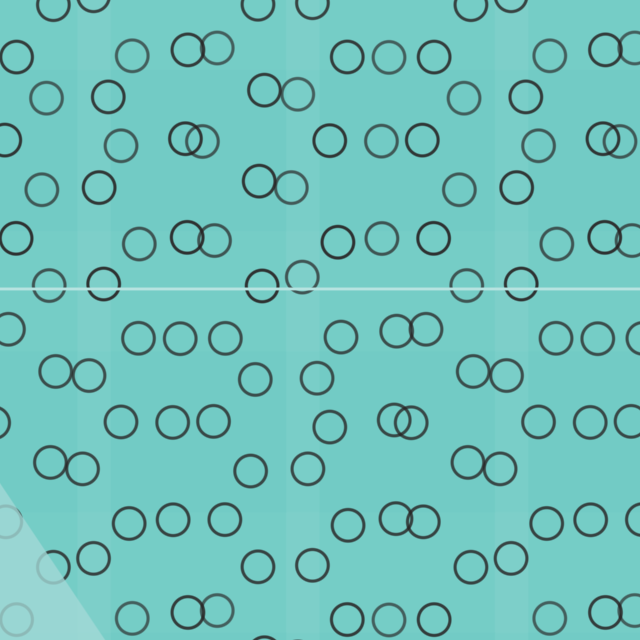
A WebGL 1 fragment shader for this pattern:

```glsl
precision highp float;
// Loose thin rings in a half-drop repeat on teal, with faint bands, a pale seam and a worn corner.
uniform vec2 u_resolution;

// Lengths are fractions of the canvas; y runs downward from the top edge.
const vec2  TILE          = vec2(0.3262, 0.4395);
const float COLUMNS       = 5.0;     // ring columns in two tiles
const float ROWS          = 3.0;     // ring rows in one tile
const vec2  GRID_ORIGIN   = vec2(0.0216, 0.0807);
const float STAGGER       = 0.0628;  // drop of every second column
const float RING_RADIUS   = 0.0247;
const float RING_HALF     = 0.0024;
const float JITTER        = 0.0105;
const float COLUMN_SWAY   = 0.0117;
const float ROW_SWAY      = 0.0091;
const float LAYER_SHIFT   = -0.0122;

const vec3  GROUND        = vec3(0.446, 0.797, 0.772);
const vec3  INK           = vec3(0.15, 0.13, 0.13);
const float INK_DARK      = 0.87;
const float INK_MID       = 0.77;
const float INK_LIGHT     = 0.67;
const float INK_ROW_STEP  = 0.03;

const vec2  COLUMN_BAND   = vec2(0.121, 0.173);  // start and end within a tile
const vec2  ROW_BAND      = vec2(0.361, 0.549);
const float COLUMN_TINT   = 0.055;
const float ROW_TINT      = 0.025;

const float SEAM_Y        = 0.4515;
const float SEAM_HALF     = 0.0022;
const vec3  SEAM_COLOR    = vec3(0.72, 0.89, 0.88);
const float CORNER_TOP    = 0.755;
const float CORNER_SLOPE  = 1.492;
const vec3  CORNER_COLOR  = vec3(0.635, 0.85, 0.84);
const float CORNER_COVER  = 0.8;

const float TAU = 6.28318;

// Two random values in -1..1.
vec2 hash2(vec3 key) {
  vec3 h = fract(key * vec3(0.1031, 0.1030, 0.0973));
  h += dot(h, h.yzx + 33.33);
  return 2.0 * fract((h.xx + h.yz) * h.zy) - 1.0;
}

// Coverage of a shape from its signed distance.
float cover(float distance, float softness) {
  return 1.0 - smoothstep(-softness, softness, distance);
}

// Coverage of a band that repeats once per period.
float band(float x, vec2 span, float period, float softness) {
  float offset = x - 0.5 * (span.x + span.y);
  offset -= period * floor(offset / period + 0.5);
  return cover(abs(offset) - 0.5 * (span.y - span.x), softness);
}

// Ring centre from its unwrapped grid position and its place in the repeat.
vec2 ringCentre(vec2 cell, vec2 spacing, float column, float row, float layer) {
  vec2 centre = GRID_ORIGIN + cell * spacing;
  centre.y += STAGGER * mod(column, 2.0);
  float sway = COLUMN_SWAY * cos(TAU * (column - 1.8) / COLUMNS);
  centre.x += mix(sway, LAYER_SHIFT, layer);
  centre.x -= ROW_SWAY * cos(TAU * (row - 1.0) / ROWS);
  return centre + JITTER * hash2(vec3(column, row, layer) + 1.0);
}

// Light left uncovered by one layer of rings.
float ringLayer(vec2 p, float layer, float softness) {
  vec2 spacing = vec2(2.0 * TILE.x / COLUMNS, TILE.y / ROWS);
  float clear = 1.0;
  for (int j = -1; j <= 0; j++) {
    float gridRow = floor(p.y / spacing.y) + float(j);
    float row = floor(mod(gridRow + 0.5, ROWS));
    float tile = floor((gridRow + 0.5) / ROWS);
    float oddTile = floor(mod(tile + 0.5, 2.0));

    // Each tile row moves sideways by one tile, and so does the second layer.
    vec2 q = vec2(p.x - (tile + layer) * TILE.x, p.y);
    float nearest = floor((q.x - GRID_ORIGIN.x) / spacing.x + 0.5);
    float ink = mix(mix(INK_DARK, INK_LIGHT, layer), INK_MID, oddTile);
    ink += INK_ROW_STEP * (row - 1.0);

    for (int i = -1; i <= 1; i++) {
      float gridColumn = nearest + float(i);
      float column = floor(mod(gridColumn + 0.5, COLUMNS));
      vec2 centre = ringCentre(vec2(gridColumn, gridRow), spacing, column, row, layer);
      float edge = abs(length(q - centre) - RING_RADIUS) - RING_HALF;
      clear *= 1.0 - ink * cover(edge, softness);
    }
  }
  return clear;
}

void main() {
  vec2 p = gl_FragCoord.xy / u_resolution;
  p.y = 1.0 - p.y;
  float softness = 1.0 / min(u_resolution.x, u_resolution.y);

  // Ground with faint crossing bands.
  vec3 color = GROUND;
  color = mix(color, vec3(1.0), COLUMN_TINT * band(p.x, COLUMN_BAND, TILE.x, softness));
  color = mix(color, vec3(1.0), ROW_TINT * band(p.y, ROW_BAND, TILE.y, softness));

  // Two interleaved ring layers.
  float clear = ringLayer(p, 0.0, softness) * ringLayer(p, 1.0, softness);
  color = mix(INK, color, clear);

  // Wear: a seam across and a faded lower left corner.
  color = mix(color, SEAM_COLOR, cover(abs(p.y - SEAM_Y) - SEAM_HALF, softness));
  float corner = (CORNER_TOP + CORNER_SLOPE * p.x - p.y) / length(vec2(CORNER_SLOPE, 1.0));
  color = mix(color, CORNER_COLOR, CORNER_COVER * cover(corner, softness));

  gl_FragColor = vec4(color, 1.0);
}
```
